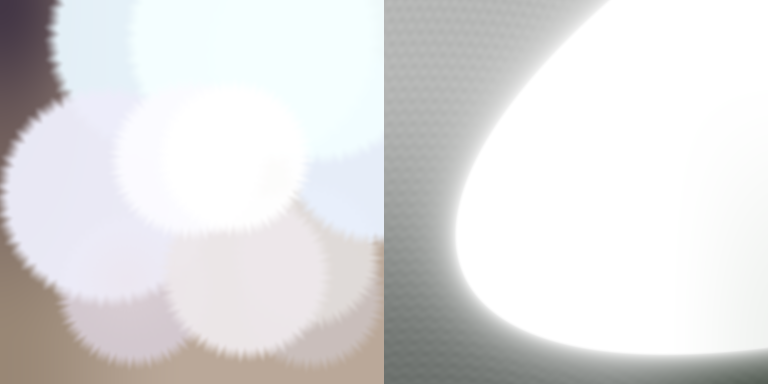
This background is drawn by a WebGL 2 fragment shader. Its source:

```glsl
#version 300 es
precision highp float;

uniform vec2 u_resolution;
out vec4 outColor;

const int DISC_COUNT = 11;

// Each disc: centre x, centre y, radius, listed back to front
const vec3 DISCS[DISC_COUNT] = vec3[](
  vec3(0.35, 0.245, 0.19), vec3(0.81, 0.23, 0.18), vec3(0.80, 0.335, 0.18),
  vec3(0.98, 0.61, 0.235), vec3(0.44, 0.90, 0.305), vec3(0.28, 0.49, 0.275),
  vec3(0.64, 0.285, 0.21), vec3(0.83, 0.86, 0.275), vec3(0.66, 0.90, 0.32),
  vec3(0.495, 0.585, 0.195), vec3(0.61, 0.59, 0.19));

const vec3 DISC_COLORS[DISC_COUNT] = vec3[](
  vec3(0.83, 0.79, 0.82), vec3(0.79, 0.75, 0.74), vec3(0.88, 0.86, 0.85),
  vec3(0.91, 0.94, 0.99), vec3(0.91, 0.96, 0.99), vec3(0.93, 0.93, 0.98),
  vec3(0.93, 0.91, 0.92), vec3(0.95, 0.995, 1.0), vec3(0.96, 1.0, 1.0),
  vec3(0.985, 0.985, 1.0), vec3(1.0));

// Warm dim backdrop, darkest in the upper left
vec3 warmBackdrop(vec2 p) {
  vec3 brown = mix(vec3(0.60, 0.53, 0.46), vec3(0.44, 0.37, 0.36), smoothstep(0.1, 0.7, p.y));
  vec3 tan = vec3(0.73, 0.66, 0.60);
  vec3 plum = vec3(0.26, 0.21, 0.27);
  vec3 color = mix(brown, tan, smoothstep(0.0, 0.5, p.x));
  return mix(color, plum, smoothstep(0.6, 1.0, p.y) * smoothstep(0.28, 0.0, p.x));
}

// Coverage of a soft disc with a faintly rippled rim
float softDisc(vec2 p, vec3 disc, float blur) {
  vec2 q = p - disc.xy;
  float angle = atan(q.y, q.x);
  float ripple = 0.003 * sin(angle * 47.0) + 0.002 * sin(angle * 71.0 + 1.3);
  return smoothstep(blur, -blur, length(q) - disc.z + ripple);
}

vec3 bokeh(vec2 p) {
  vec3 color = warmBackdrop(p);
  for (int i = 0; i < DISC_COUNT; i++) {
    color = mix(color, DISC_COLORS[i], 0.96 * softDisc(p, DISCS[i], 0.022));
  }
  // Rosy tint along the lower rim of the left disc
  float rose = softDisc(p, vec3(0.33, 0.27, 0.08), 0.12);
  return mix(color, vec3(0.92, 0.87, 0.88), 0.35 * rose);
}

// Approximate signed distance to an ellipse skewed by a correlation value
float skewedEllipse(vec2 p, vec2 center, vec2 extent, float skew) {
  vec2 q = (p - center) / extent;
  float norm = 1.0 - skew * skew;
  float level = sqrt((dot(q, q) - 2.0 * skew * q.x * q.y) / norm);
  vec2 slope = (q - skew * q.yx) / (extent * norm);
  return (level - 1.0) * level / max(length(slope), 0.001);
}

// Concentric fine waves around a centre
float arcWaves(vec2 p, vec2 center, float frequency) {
  return sin(length(p - center) * frequency);
}

// Crossing arcs that form a woven texture
float weave(vec2 p) {
  float fan = arcWaves(p, vec2(0.1, -1.2), 210.0);
  float cross = arcWaves(p, vec2(1.5, 1.6), 240.0);
  float fine = arcWaves(p, vec2(-0.7, 1.5), 310.0);
  return 0.45 * fan + 0.3 * cross + 0.25 * fine;
}

vec3 glowingCurve(vec2 p, float pixel) {
  float d = skewedEllipse(p, vec2(1.871, 1.036), vec2(1.683, 0.958), 0.6765);
  float outside = max(d, 0.0);

  // Grey surround, darker and greener toward the bottom
  vec3 gray = mix(vec3(0.41, 0.43, 0.415), vec3(0.71, 0.715, 0.71), smoothstep(-0.1, 0.85, p.y));
  float corner = smoothstep(0.45, 0.0, length(p - vec2(1.0, 0.0)));
  gray = mix(gray, vec3(0.22, 0.26, 0.22), corner);
  gray += 0.018 * weave(p) * smoothstep(0.0, 0.12, outside);
  float halo = 0.7 * exp(-outside * 16.0) + 0.25 * exp(-outside * 50.0);
  gray = mix(gray, vec3(0.97), halo);

  // Bright interior with a faint shade at the lower right
  float shade = smoothstep(0.72, 1.05, p.x) * smoothstep(0.85, 0.1, p.y);
  vec3 white = vec3(1.0) - vec3(0.06, 0.05, 0.06) * shade;
  float edge = max(pixel, 0.005);
  return mix(white, gray, smoothstep(-edge, edge, d));
}

void main() {
  // Two unit squares side by side
  vec2 p = gl_FragCoord.xy / u_resolution * vec2(2.0, 1.0);
  float pixel = 1.0 / u_resolution.y;
  float rightSide = smoothstep(-0.5 * pixel, 0.5 * pixel, p.x - 1.0);
  vec3 color = mix(bokeh(p), glowingCurve(p - vec2(1.0, 0.0), pixel), rightSide);
  outColor = vec4(clamp(color, 0.0, 1.0), 1.0);
}
```
